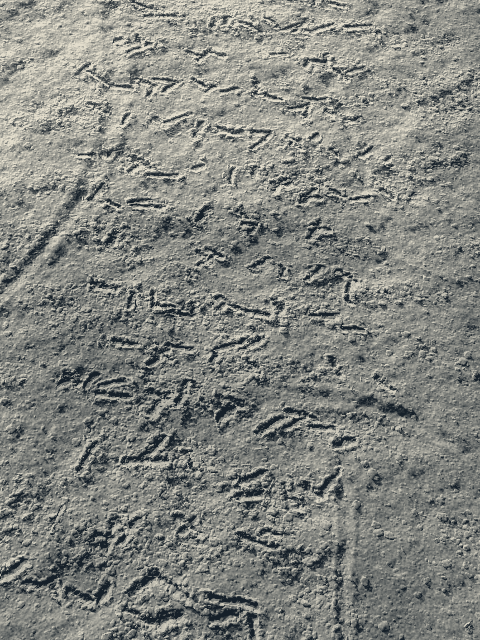
A Shadertoy shader for this texture:

```glsl
const vec3 SHADOW_BLUE = vec3(0.085, 0.125, 0.16);
const vec3 SUNLIT_SAND = vec3(0.89, 0.868, 0.8);
const vec2 TO_SUN = vec2(-0.6, 0.8);

float hash(vec2 p) {
    vec3 q = fract(p.xyx * 0.1031);
    q += dot(q, q.yzx + 33.33);
    return fract((q.x + q.y) * q.z);
}

vec2 hash2(vec2 p) {
    return vec2(hash(p), hash(p + 57.3));
}

float noise(vec2 p) {
    vec2 i = floor(p), f = fract(p);
    f = f * f * (3.0 - 2.0 * f);
    return mix(mix(hash(i), hash(i + vec2(1, 0)), f.x),
               mix(hash(i + vec2(0, 1)), hash(i + vec2(1, 1)), f.x), f.y);
}

vec2 warp(vec2 p, float frequency, float amount) {
    return amount * (vec2(noise(p * frequency), noise(p * frequency + 80.0)) - 0.5);
}

// Rough ground, slightly steeper in the finer scales
float roughness(vec2 p, float frequency, float amplitude) {
    float sum = 0.0;
    for (int i = 0; i < 6; i++) {
        sum += amplitude / frequency * noise(p * frequency + float(i) * 17.0);
        p = mat2(0.8, 0.6, -0.6, 0.8) * p;
        frequency *= 1.95;
        amplitude *= 1.1;
    }
    return sum;
}

// Rounded crumbs of scattered size, kept where density is high
float crumbs(vec2 p, float cell, float density) {
    vec2 id = floor(p / cell);
    float top = 0.0;
    for (int y = -1; y <= 1; y++)
    for (int x = -1; x <= 1; x++) {
        vec2 c = id + vec2(x, y);
        float radius = cell * mix(0.25, 0.65, hash(c + 9.1));
        float d = length(p - (c + hash2(c)) * cell) / radius;
        float present = step(hash(c + 31.7), density);
        top = max(top, present * radius * sqrt(max(1.0 - d * d, 0.0)));
    }
    return top;
}

float segment(vec2 p, vec2 halfAxis) {
    float t = clamp(dot(p, halfAxis) / dot(halfAxis, halfAxis), -1.0, 1.0);
    return length(p - halfAxis * t);
}

// Distance to random scratches laid in slanted rows
float scratches(vec2 p, float cell, float density) {
    p.y += 0.2 * p.x;
    vec2 id = floor(p / cell);
    float nearest = 1.0;
    for (int y = -1; y <= 1; y++)
    for (int x = -1; x <= 1; x++)
    for (int k = 0; k < 2; k++) {
        vec2 c = id + vec2(x, y);
        vec2 seed = c + float(k) * 71.0;
        float angle = mix(1.0, -0.25, float(k)) + 1.4 * (hash(seed + 5.0) - 0.5);
        vec2 axis = cell * mix(0.18, 0.46, hash(seed + 13.0)) * vec2(cos(angle), sin(angle));
        vec2 center = (c + 0.1 + 0.8 * hash2(seed)) * cell;
        bool drawn = mod(c.y, 2.0) < 0.5 && hash(seed + 41.0) < density;
        if (drawn) nearest = min(nearest, segment(p - center, axis));
    }
    return nearest;
}

// Trench with a raised rim on both sides
float groove(float d, float width, float depth, float rim) {
    float t = abs(d) / width;
    return depth * (rim * exp(-3.0 * (t - 1.9) * (t - 1.9)) - exp(-t * t));
}

// Long dragged trails
float trails(vec2 uv) {
    float wobble = 0.014 * (noise(uv * 14.0) - 0.5) + 0.006 * (noise(uv * 50.0) - 0.5);
    float x = uv.x + wobble, y = uv.y + wobble;
    float left = x - 0.235 + 1.1 * pow(max(1.1 - y, 0.0), 1.6);
    float lower = x - 0.72 + 1.5 * pow(max(y - 0.3, 0.0), 1.5);
    float bend = max(x - 0.62, 0.0);
    float side = y - 0.51 + 0.9 * bend * bend;
    float upper = x - 0.68 - 0.35 * (1.2 - y);
    float h = groove(left * 0.8, 0.011, 0.008, 0.5);
    h += groove(lower, 0.01, 0.008, 0.5) * smoothstep(0.52, 0.44, y);
    h += groove(side, 0.011, 0.007, 0.5) * smoothstep(0.56, 0.64, x);
    h += groove(upper, 0.01, 0.009, 0.5) * smoothstep(0.93, 0.98, y) * smoothstep(1.25, 1.18, y);
    return h;
}

float height(vec2 uv) {
    // Ground recedes toward the top
    vec2 p = vec2((uv.x - 0.5) * (1.0 + 0.5 * uv.y), uv.y * (1.0 + 0.55 * uv.y));
    vec2 craggy = p + warp(p, 60.0, 0.008) + warp(p, 160.0, 0.005);
    float middle = mix(0.27, 0.48, smoothstep(0.0, 0.7, uv.y));
    float worked = smoothstep(0.38, 0.18, abs(uv.x - middle));
    float d = scratches(craggy + warp(p, 6.0, 0.06), 0.09, 0.72 * worked);
    float patches = smoothstep(0.45, 0.8, noise(p * vec2(6.0, 11.0) + 4.0));
    float density = 0.05 + 0.4 * patches + 0.6 * exp(-d * d / 0.0006);
    float h = roughness(p, 9.0, 0.24) + trails(uv);
    h += groove(d, 0.008, 0.017, 0.5 * noise(p * 60.0 + 20.0));
    h += 0.75 * crumbs(craggy, 0.019, density * 0.55);
    h += 0.8 * crumbs(craggy + 3.0, 0.0105, density);
    h += 0.7 * crumbs(p + 6.0, 0.0062, 0.2 + 0.5 * density);
    return h / (1.0 + 0.4 * uv.y);
}

// Low sun blocked by higher ground
float shade(vec2 uv, float ground) {
    float blocked = 0.0;
    for (int i = 1; i <= 4; i++) {
        float reach = 0.004 * float(i);
        blocked = max(blocked, height(uv + TO_SUN * reach) - ground - 0.4 * reach);
    }
    return smoothstep(0.0, 0.004, blocked);
}

void mainImage(out vec4 fragColor, in vec2 fragCoord) {
    vec2 uv = fragCoord / iResolution.x;
    vec2 stepToSun = TO_SUN * 0.0013;
    float slope = (height(uv - stepToSun) - height(uv + stepToSun)) / 0.0026;
    float grain = noise(uv * 380.0) + noise(uv * 230.0 + 7.0) - 1.0;
    float glare = smoothstep(0.35, 1.35, uv.y) * (1.15 - 0.6 * uv.x);

    float tone = 0.475 + 0.26 * glare + 0.18 * (noise(uv * 6.0) - 0.5);
    tone += 0.27 * clamp(slope, -1.1, 1.2) + 0.15 * grain;
    tone -= 0.3 * shade(uv, height(uv));
    vec3 color = mix(SHADOW_BLUE, SUNLIT_SAND, clamp(tone, 0.0, 1.0));
    fragColor = vec4(color, 1.0);
}
```
